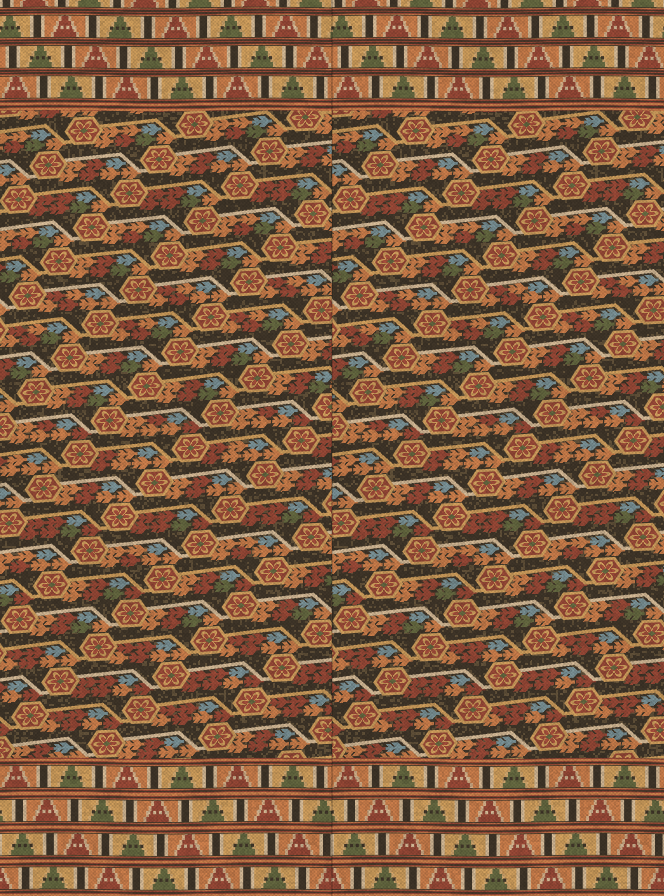
Reproduce this pattern procedurally as a WebGL 2 fragment shader.

```glsl
#version 300 es
precision highp float;
// Two-panel woven cloth: flowering vines in slanting rows between banded borders.
uniform vec2 u_resolution;
out vec4 fragColor;

const vec3 INK = vec3(0.21, 0.175, 0.135);
const vec3 RED = vec3(0.56, 0.25, 0.19);
const vec3 ORANGE = vec3(0.76, 0.46, 0.27);
const vec3 YELLOW = vec3(0.78, 0.59, 0.34);
const vec3 CREAM = vec3(0.80, 0.70, 0.57);
const vec3 GREEN = vec3(0.36, 0.38, 0.23);
const vec3 BLUE = vec3(0.44, 0.54, 0.57);

float pixelSize;

float hash(vec2 p) {
  p = fract(p * vec2(0.1031, 0.1137));
  p += dot(p, p.yx + 33.33);
  return fract((p.x + p.y) * p.x * 17.0);
}

float cover(float d) { return clamp(0.5 - d / pixelSize, 0.0, 1.0); }

float segment(vec2 p, vec2 a, vec2 b) {
  vec2 ab = b - a;
  return length(p - a - ab * clamp(dot(p - a, ab) / dot(ab, ab), 0.0, 1.0));
}

// Forked leaf: a short stalk through two chevrons.
float leaf(vec2 p) {
  float h = abs(p.y);
  float stalk = max(abs(p.x) - 8.5, h - 1.4);
  float front = max(abs(p.x + h * 0.9 - 4.0) - 3.0, h - 5.4);
  float back = max(abs(p.x + h * 0.8 + 3.0) - 2.0, h - 4.2);
  return min(stalk, min(front, back));
}

vec3 flower(vec3 col, vec2 p) {
  vec2 a = abs(p);
  float rim = max(a.y - 11.8, a.x * 0.8 + a.y * 0.55 - 13.3);
  col = mix(col, YELLOW, cover(rim));
  col = mix(col, RED, cover(rim + 2.4));
  vec2 f = p * vec2(0.8, 1.0);
  float petals = length(f) - 3.2 - 6.0 * abs(cos(3.0 * atan(f.y, f.x)));
  col = mix(col, YELLOW, cover(petals));
  col = mix(col, RED * 1.1, cover(petals + 2.4));
  return mix(col, GREEN, cover(a.x * 0.7 + a.y - 2.4));
}

vec3 field(vec2 p) {
  // Rows climb to the right; each one is shifted left of the row above.
  float y = p.y + (p.x - 142.0) * 0.062 - 108.0;
  float row = floor((y + 12.5) / 27.7);
  float across = p.x - 72.0 + 29.0 * row + 2.0 * sin(row * 2.3);
  float column = floor(across / 95.0 + 0.5);
  vec2 q = vec2(across - column * 95.0, y - row * 27.7);
  float speck = step(0.78, hash(floor(p / 2.0) + 11.0));
  vec3 col = mix(INK, vec3(0.46, 0.38, 0.26), 0.55 * speck);

  // Leaves in two tiers below the vine
  for (int i = 0; i < 7; i++) {
    float f = float(i);
    vec2 at = i < 3 ? vec2(24.0 + 17.0 * f, 1.8) : vec2(17.0 + 18.0 * (f - 3.0), 10.2);
    float u = mod(q.x - at.x + 47.5, 95.0) - 47.5;
    float pick = hash(vec2(row * 3.0 + 7.0, f * 5.0 + 2.0));
    float kind = mod(f, 3.0);
    vec3 tint = kind < 0.5 ? ORANGE : kind < 1.5 ? RED : GREEN;
    if (i == 2) tint = BLUE;
    else if (pick > 0.75) tint = kind < 0.5 ? RED : ORANGE;
    col = mix(col, tint, cover(leaf(vec2(u, (q.y - at.y) * (i < 3 ? 1.15 : 1.0)))));
  }

  // Vine: a long run, then a step down beside the next flower
  float vine = min(segment(q, vec2(12, -3), vec2(62, -6)), segment(q, vec2(-83, -3), vec2(-33, -6)));
  vine = min(vine, segment(q, vec2(-33, -6), vec2(-17, 9)));
  vine = min(vine, segment(q, vec2(-17, 9), vec2(-9, 9)));
  float teeth = 0.8 * abs(fract(q.x / 3.0) - 0.5);
  vec3 thread = mod(row, 2.0) < 0.5 ? YELLOW : CREAM;
  col = mix(col, thread, cover(vine - 1.3 - teeth));
  return flower(col, q);
}

vec3 border(vec2 p) {
  bool top = p.y < 300.0;
  float start = top ? 75.0 : 666.0;
  float period = top ? 26.0 : 29.0;
  float k = floor((p.y - start) / period + 0.5);
  k = top ? min(k, 0.0) : max(k, 0.0);
  float b = p.y - start - k * period;

  // Narrow stripes between the bands
  float stripe = sin(abs(b) * 1.35 + 1.2);
  vec3 col = mix(RED, ORANGE, smoothstep(0.2, 0.7, stripe));
  col = mix(col, INK, smoothstep(-0.4, -0.8, stripe) * 0.85);

  // Blocks with a stepped tower
  float s = p.x + 21.0 * k + 10.0;
  float n = floor(s / 47.5);
  float c = abs(s - (n + 0.5) * 47.5);
  bool odd = mod(n + k, 2.0) > 0.5;
  vec3 block = mix(INK, CREAM, cover(c - 20.5));
  block = mix(block, odd ? YELLOW : ORANGE, cover(c - 17.5));
  float side = 3.0 + 2.2 * floor((b + 9.0) / 4.5);
  block = mix(block, CREAM, cover(c - side - 2.5) * (odd ? 0.3 : 0.8));
  block = mix(block, odd ? GREEN : RED, cover(c - side));
  float check = max(abs(b - 1.0) - 1.4, abs(fract(c / 5.0) - 0.5) * 5.0 - 1.3);
  block = mix(block, odd ? INK : CREAM, cover(max(check, c - 9.0)));
  return mix(mix(col, INK, cover(abs(b) - 9.9)), block, cover(abs(b) - 9.2));
}

void main() {
  vec2 p = gl_FragCoord.xy / u_resolution * vec2(570, 768);
  p.y = 768.0 - p.y;
  pixelSize = 768.0 / u_resolution.y;
  vec2 panel = vec2(mod(p.x, 285.0), p.y);
  panel.y += 0.5 * sin(panel.x * 0.035);
  float inField = cover(abs(panel.y - 372.5) - 277.5);
  vec3 col = mix(border(panel), field(panel), inField);

  // Knots and uneven dye
  float knots = sin(panel.x * 2.1) * sin(panel.y * 2.1);
  float grain = hash(floor(panel / 2.0) + 3.0) - 0.5;
  float fade = sin(panel.x * 0.03 + 2.0 * sin(panel.y * 0.017)) * sin(panel.y * 0.041);
  col *= 1.0 + 0.08 * knots + 0.14 * grain + 0.02 * fade;
  col = mix(col, vec3(0.42, 0.36, 0.25), 0.10);
  col *= 1.0 - 0.25 * cover(abs(p.x - 285.0) - 0.6);
  fragColor = vec4(col, 1.0);
}
```
